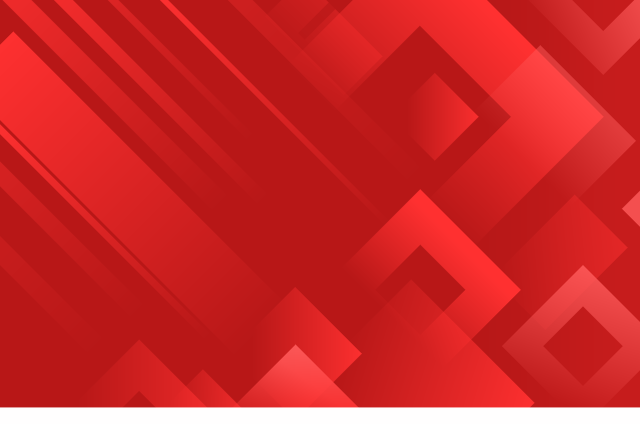
Reproduce this background procedurally as a Shadertoy shader.

```glsl
// Red geometric backdrop: diagonal light streaks on the left, overlapping
// diamond panels and frames on the right, and a white strip at the bottom.
// Shapes are boxes in 45-degree axes, each filled by a fading linear gradient.

#define UNITS 512.0                   // layout units per canvas height
#define STRIP_TOP 492.0               // where the white strip begins
#define BASE vec3(0.722, 0.092, 0.092)
#define GLOW vec3(1.0, 0.19, 0.19)
#define PINK vec3(1.0, 0.36, 0.36)
#define WHITE vec3(1.0, 0.995, 0.995)

const int STREAKS = 8;
// Each streak: lower side, upper side, fade length, strength
const vec4 streaks[STREAKS] = vec4[](
    vec4(3, 38, 490, 0.75),      vec4(65, 88, 480, 0.8),
    vec4(130, 143, 330, 0.5),    vec4(193, 203, 540, 0.95),
    vec4(275, 305, 420, 0.3),    vec4(-162, -150, 500, 0.95),
    vec4(-225, -195, 330, 0.4),  vec4(-320, -285, 230, 0.2));

vec2 pos;      // layout position, y pointing down
vec2 diag;     // (x + y, x - y): along and across the streaks
float pixel;   // layout units per pixel

float coverage(float d) { return clamp(0.5 - d / pixel, 0.0, 1.0); }

// Distance to a box given as (along min, along max, across min, across max)
float boxDistance(vec4 b) {
    vec2 d = max(b.xz - diag, diag - b.yw);
    return max(d.x, d.y) * 0.70711;
}

// Gradient amount, rising from 0 at start to 1 at end
float ramp(vec2 start, vec2 end) {
    vec2 v = end - start;
    return clamp(dot(pos - start, v) / dot(v, v), 0.0, 1.0);
}

// Solid diamond blended over the colour below
void panel(inout vec3 col, vec4 box, vec3 tint, float amount) {
    col = mix(col, tint, coverage(boxDistance(box)) * amount);
}

// Diamond outline whose band has the given width
void frame(inout vec3 col, vec4 box, float width, vec3 tint, float amount) {
    vec4 hole = box + width * vec4(1, -1, 1, -1);
    float d = max(boxDistance(box), -boxDistance(hole));
    col = mix(col, tint, coverage(d) * amount);
}

void drawStreaks(inout vec3 col) {
    for (int i = 0; i < STREAKS; i++) {
        vec4 s = streaks[i];
        float entry = abs(0.5 * (s.x + s.y));
        float fade = clamp(1.0 - (diag.x - entry) / s.z, 0.0, 1.0);
        panel(col, vec4(-UNITS, 3.0 * UNITS, s.xy), GLOW, fade * s.w);
    }
    // Broad band with a square end
    panel(col, vec4(54, 720, -145, -22), GLOW, 0.98 * ramp(vec2(345, 367), vec2(16, 38)));
}

void drawUpperDiamonds(inout vec3 col) {
    // Faint pair by the top edge
    panel(col, vec4(340, 530, 300, 394), GLOW, 0.36 * ramp(vec2(370, 90), vec2(430, 30)));
    panel(col, vec4(400, 416, 320, 420), BASE, 0.7);
    // Large frame, its inner diamond and the translucent overlap
    frame(col, vec4(426, 870, 144, 588), 112.0, GLOW, ramp(vec2(435, 165), vec2(590, 10)));
    panel(col, vec4(613, 719, 331, 437), GLOW, 0.92 * ramp(vec2(492, 141), vec2(578, 141)));
    panel(col, vec4(707, 938, 440, 598), PINK, 0.48 * ramp(vec2(625, 185), vec2(700, 110)));
    // Corner frame hanging from the top right
    frame(col, vec4(400, 819, 638, 1040), 53.0, PINK, 0.7 * ramp(vec2(660, 70), vec2(775, 10)));
    // Tip at the right edge
    panel(col, vec4(1003, 1100, 499, 600), PINK, 0.8);
}

void drawLowerDiamonds(inout vec3 col) {
    // Right side
    panel(col, vec4(929, 1057, 260, 459), GLOW, 0.52 * ramp(vec2(600, 320), vec2(758, 299)));
    frame(col, vec4(1024, 1220, 188, 384), 50.0, PINK, 0.85 * ramp(vec2(670, 485), vec2(715, 325)));
    // Centre frame and the square in front of it
    frame(col, vec4(736, 979, 36, 279), 67.0, GLOW, ramp(vec2(465, 375), vec2(550, 290)));
    panel(col, vec4(834, 1132, -140, 159), GLOW, 0.95 * ramp(vec2(425, 400), vec2(645, 470)));
    // Pair at the bottom centre
    panel(col, vec4(703, 864, -151, 10), GLOW, 0.95 * ramp(vec2(305, 427), vec2(437, 427)));
    panel(col, vec4(773, 930, -220, -59), mix(GLOW, PINK, ramp(vec2(357, 500), vec2(357, 420))),
          0.9 * ramp(vec2(270, 540), vec2(345, 440)));
    // Pair at the bottom left
    frame(col, vec4(578, 780, -444, -242), 62.0, GLOW, 0.6 * ramp(vec2(95, 460), vec2(235, 460)));
    panel(col, vec4(691, 800, -310, -201), GLOW, 0.75 * ramp(vec2(205, 480), vec2(290, 485)));
}

void mainImage(out vec4 fragColor, in vec2 fragCoord) {
    pixel = UNITS / iResolution.y;
    pos = vec2(fragCoord.x, iResolution.y - fragCoord.y) * pixel;
    diag = vec2(pos.x + pos.y, pos.x - pos.y);

    // Ground, slightly lighter toward the right
    vec3 col = mix(BASE, GLOW, 0.2 * smoothstep(580.0, 770.0, pos.x));
    drawStreaks(col);
    drawUpperDiamonds(col);
    drawLowerDiamonds(col);

    col = mix(col, WHITE, coverage(STRIP_TOP - pos.y));
    fragColor = vec4(col, 1.0);
}
```
